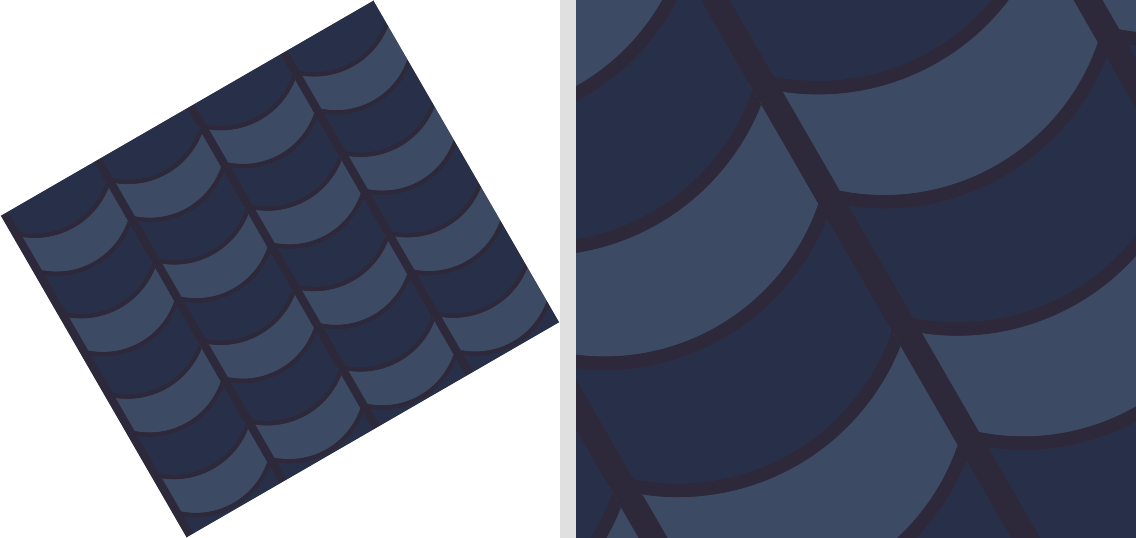
Left: the whole. Right: its middle third, enlarged.
Reproduce this pattern procedurally as a Shadertoy shader.

```glsl
// A tilted rectangular panel of four columns, each stacked with sagging bands
// in two blues. Bands are vertical shifts of one circular arc, repeated by mod;
// the panel sits inside a white margin, so the canvas tiles without a seam.

const vec2 PANEL = vec2(4.0, 3.453);   // size, in column widths
const float ROW = PANEL.y / 4.0;       // one dark band plus one light band

float coverage(float dist, float pixel) {
    return 1.0 - smoothstep(-0.5 * pixel, 0.5 * pixel, dist);
}

float boxDistance(vec2 p, vec2 halfSize) {
    vec2 d = abs(p) - halfSize;
    return length(max(d, 0.0)) + min(max(d.x, d.y), 0.0);
}

vec3 scallopColumns(vec2 q, float pixel) {
    // Height of the arc across the column, and its slope correction
    float radius = 0.72;
    float across = fract(q.x) - 0.54;
    float sag = sqrt(radius * radius - across * across) - 0.305;
    float slopeScale = sqrt(1.0 - across * across / (radius * radius));

    // Light band follows the first arc, dark band the second
    float lightHeight = 0.408;
    float phase = mod(q.y - sag, ROW);
    float toFirst = min(phase, ROW - phase);
    float toSecond = abs(phase - lightHeight);
    vec3 darkBlue = vec3(0.155, 0.188, 0.288);
    vec3 lightBlue = vec3(0.235, 0.290, 0.388);
    vec3 color = phase < lightHeight ? lightBlue : darkBlue;

    // Outlines: arcs, then the rib along each column's left side
    float arcLine = min(toFirst, toSecond) * slopeScale - 0.021;
    float ribLine = abs(fract(q.x + 0.461) - 0.5) - 0.039;
    vec3 outline = vec3(0.178, 0.158, 0.228);
    return mix(color, outline, coverage(min(arcLine, ribLine), pixel));
}

void mainImage(out vec4 fragColor, in vec2 fragCoord) {
    float pixel = 5.0 / iResolution.y;
    vec2 p = (fragCoord - 0.5 * iResolution.xy) * pixel;

    // Panel axes, tilted by 30 degrees, with the second running downward
    float c = cos(radians(30.0)), s = sin(radians(30.0));
    vec2 local = vec2(dot(p, vec2(c, s)), dot(p, vec2(s, -c)));

    vec3 color = scallopColumns(local + 0.5 * PANEL, pixel);
    float inside = coverage(boxDistance(local, 0.5 * PANEL), pixel);
    fragColor = vec4(mix(vec3(1.0), color, inside), 1.0);
}
```
